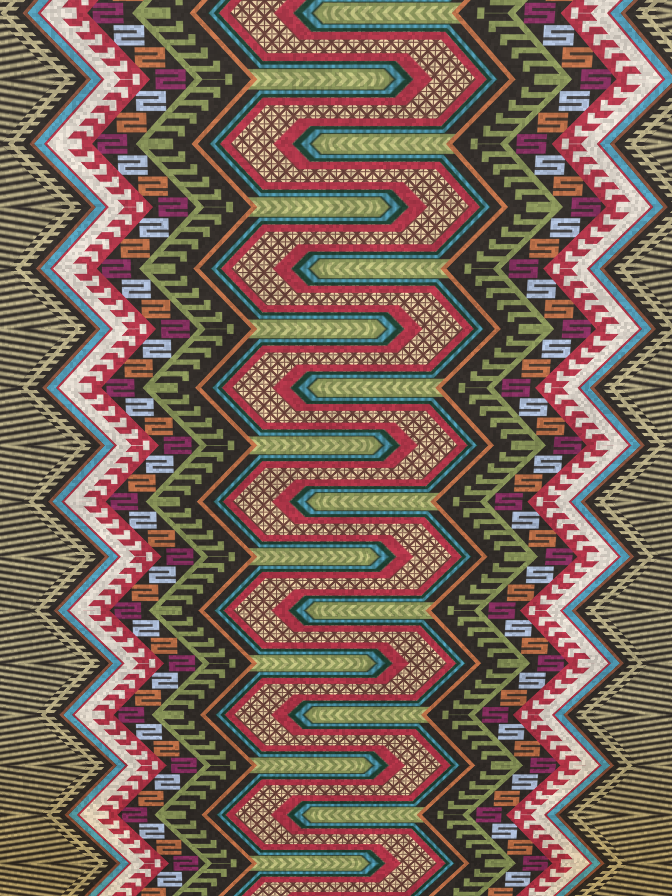
Reproduce this pattern procedurally as a WebGL 1 fragment shader.

```glsl
precision highp float;
uniform vec2 u_resolution;

#define PERIOD 0.146
#define SWING 0.47
#define INK vec3(0.18, 0.16, 0.145)
#define STRAW vec3(0.68, 0.64, 0.49)
#define RED vec3(0.65, 0.19, 0.26)
#define BROWN vec3(0.38, 0.23, 0.20)
#define CREAM vec3(0.83, 0.80, 0.76)
#define BLUE vec3(0.30, 0.58, 0.68)
#define GREEN vec3(0.50, 0.54, 0.32)
#define ORANGE vec3(0.70, 0.41, 0.26)
#define PLUM vec3(0.50, 0.17, 0.35)
#define ICE vec3(0.64, 0.70, 0.80)

float hash(vec2 p) {
  p = fract(p * vec2(0.1031, 0.1137));
  p += dot(p, p.yx + 33.33);
  return fract((p.x + p.y) * p.x * 17.0);
}

float noise(vec2 p) {
  vec2 i = floor(p), f = fract(p);
  f = f * f * (3.0 - 2.0 * f);
  return mix(mix(hash(i), hash(i + vec2(1, 0)), f.x),
             mix(hash(i + vec2(0, 1)), hash(i + vec2(1, 1)), f.x), f.y);
}

// 0 at whole numbers, 1 halfway between them
float triangle(float t) { return 1.0 - abs(2.0 * fract(t) - 1.0); }

float band(float lo, float hi, float v, float soft) {
  return smoothstep(lo - soft, lo + soft, v) * (1.0 - smoothstep(hi - soft, hi + soft, v));
}

// Staircase of upright hooks, with heads at inner and roots at outer
float hooks(float x, float wave, float inner, float outer, float aa) {
  float k = floor(wave * 5.0 + 0.5);
  float across = x - 0.77 - SWING * k / 5.0;
  float y = wave * 5.0 - k;
  float stem = band(-0.42, 0.02, y, aa * 9.0) * band(inner, outer, across, aa);
  float head = band(-0.42, 0.42, y, aa * 9.0) * band(inner, inner + 0.055, across, aa);
  return max(stem, head);
}

// Diamond of four petals on a rectangular lattice
float flower(vec2 p, float aa) {
  vec2 cell = vec2(0.115, 0.125);
  vec2 q = abs((fract(p / cell) - 0.5) * cell);
  float body = 1.0 - smoothstep(0.046 - aa, 0.046 + aa, q.x + q.y);
  return body * smoothstep(0.004 - aa, 0.004 + aa, min(q.x, q.y));
}

// Distance from the axis of a pointed finger that opens toward -x
float finger(float x, float row) {
  float y = 0.5 * triangle(row);
  return max(y, 0.4 * (y + x - 0.12));
}

vec3 centre(vec2 p, float edge, float aa) {
  float left = finger(p.x, p.y), right = finger(-p.x, p.y + 0.5);
  float bar = min(left, right);
  float d = min(bar, -0.7 * edge);

  // Staggered flowers on brown
  vec2 g = p + vec2(0.0, 0.03125);
  float bloom = max(flower(g, aa), flower(g + vec2(0.0575, 0.0625), aa));
  vec3 col = mix(BROWN, vec3(0.86, 0.77, 0.61), bloom);

  // Nested outlines
  col = mix(col, RED, band(0.139, 0.199, d, aa));
  col = mix(col, mix(INK, vec3(0.06, 0.28, 0.20), 0.6), band(-1.0, 0.139, d, aa));
  float beads = 0.8 + 0.2 * sin(p.x * 110.0);
  col = mix(col, BLUE, beads * band(0.086, 0.112, d, aa));
  col = mix(col, INK, band(-1.0, 0.08, d, aa));

  // Green finger with chevrons
  float along = left < right ? p.x : -p.x;
  float rib = 0.5 + 0.5 * sin((along + bar) * 75.0);
  vec3 leaf = mix(GREEN, vec3(0.70, 0.70, 0.46), smoothstep(0.2, 0.8, rib));
  leaf = mix(leaf, GREEN, band(0.052, 0.08, bar, aa));
  return mix(col, leaf, band(-1.0, 0.078, bar, aa));
}

vec3 border(float x, float row, float edge, float aa) {
  float wave = triangle(row);

  // Green fret on black
  vec3 col = mix(INK, GREEN, max(band(0.40, 0.465, edge, aa),
    hooks(x, wave, 0.17, 0.43, aa)));

  // Stepped blocks in three colours, each with a winding slot
  float k = floor(row * 6.0 + 0.5);
  vec2 q = vec2((x - 0.77 - SWING * triangle(k / 6.0) - 0.65) / 0.25, row * 6.0 - k);
  float tile = band(-0.47, 0.47, q.x, aa * 4.0) * band(-0.46, 0.46, q.y, aa * 6.0);
  q *= q.y < 0.0 ? -1.0 : 1.0;
  float slot = band(0.09, 0.23, q.y, aa * 5.0) * band(-0.6, 0.24, q.x, aa * 4.0);
  float hue = mod(k, 3.0);
  vec3 dye = hue < 0.5 ? PLUM : (hue < 1.5 ? ICE : ORANGE);
  col = mix(col, mix(dye, INK, 0.85 * slot), tile);

  // Cream fret on red, then blue
  col = mix(col, RED, band(0.81, 1.19, edge, aa));
  col = mix(col, CREAM, max(band(1.04, 1.165, edge, aa),
    hooks(x, wave, 0.89, 1.08, aa)));
  col = mix(col, BLUE, band(1.19, 1.27, edge, aa));
  col = mix(col, mix(BROWN, ORANGE, 0.4), band(1.27, 1.305, edge, aa));

  // Straw ladder and slanted stripes
  float rung = band(0.25, 0.7, fract(wave * 8.0), aa * 12.0) * band(1.37, 1.53, edge, aa);
  col = mix(col, STRAW, max(rung, band(1.43, 1.475, edge, aa)));
  float stripe = fract(8.0 * wave + 2.6 * x);
  col = mix(col, STRAW, band(0.27, 0.77, stripe, 0.2) * smoothstep(1.53 - aa, 1.53 + aa, edge));
  return mix(col, ORANGE, band(-1.0, 0.025, edge, aa));
}

void main() {
  // Cloth receding toward the bottom
  vec2 uv = gl_FragCoord.xy / u_resolution.y;
  float down = 1.0 - uv.y, depth = down - 0.0885;
  float scale = 1.0 - 0.2 * down;
  vec2 p = vec2((uv.x - 0.396 + 0.022 * down) / (PERIOD * scale),
                depth / (PERIOD - 0.024 * depth));
  float aa = 0.75 / (u_resolution.y * PERIOD * scale);

  // The two zigzag edges are half a repeat apart
  float row = p.y + 0.5 * step(0.0, p.x);
  float edge = abs(p.x) - 0.77 - SWING * triangle(row);
  vec3 col = mix(centre(p, edge, aa), border(abs(p.x), row, edge, aa),
                 smoothstep(-0.025 - aa, -0.025 + aa, edge));

  // Stitches, uneven dye and yellowing at the foot
  col *= 0.9 + 0.2 * hash(floor(p * 36.0) + 200.0);
  col *= 0.95 + 0.1 * noise(p * 3.0 + 40.0);
  col *= mix(vec3(1.0), vec3(1.0, 0.93, 0.78), smoothstep(0.75, 1.0, down) * smoothstep(1.6, 2.6, abs(p.x)));
  gl_FragColor = vec4(col + 0.03 * (1.0 - down), 1.0);
}
```
